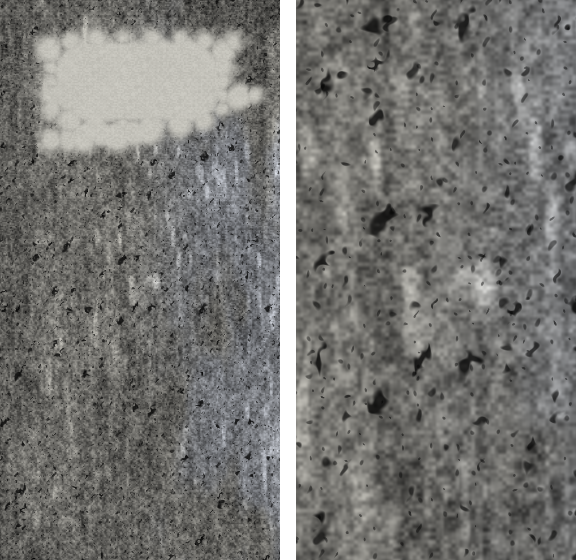
Left, the full canvas; right, a detail of the centre.
A Shadertoy shader for this texture:

```glsl
// Weathered grey stone with a soft pale cloud of paint near its top.
// Stone: stretched value noise for grain and streaks, plus scattered pits.
// Cloud: a rounded box joined with puffs strung along its rim by loops.

float hash(vec2 p) {
    return fract(sin(dot(p, vec2(127.1, 311.7))) * 43758.5453);
}

float noise(vec2 p) {
    vec2 i = floor(p), f = fract(p);
    f = f * f * (3.0 - 2.0 * f);
    return mix(mix(hash(i), hash(i + vec2(1, 0)), f.x),
               mix(hash(i + vec2(0, 1)), hash(i + vec2(1, 1)), f.x), f.y);
}

float fbm(vec2 p) {
    float sum = 0.0, amp = 0.5;
    for (int i = 0; i < 4; i++) {
        sum += amp * noise(p);
        p = p * 2.03 + 17.3;
        amp *= 0.5;
    }
    return sum / 0.9375;
}

// Dark holes, at most one per cell, slightly taller than wide
float pits(vec2 p, float cells, float share) {
    vec2 q = p * cells + 0.5 * noise(p * 90.0);
    vec2 id = floor(q);
    vec2 centre = 0.3 + 0.4 * vec2(hash(id + 3.1), hash(id + 7.7));
    vec2 d = (fract(q) - centre) * vec2(1.0, 0.55 + 0.4 * hash(id + 9.2));
    float radius = 0.07 + 0.11 * hash(id + 5.3);
    float hole = 1.0 - smoothstep(radius * 0.5, radius * 1.4, length(d));
    return hole * step(hash(id + 1.9), share);
}

float puff(vec2 p, vec2 centre, float radius) {
    return length(p - centre) - radius;
}

float cloudDistance(vec2 p) {
    vec2 centre = vec2(0.49, 1.71), halfSize = vec2(0.31, 0.155);
    vec2 q = abs(p - centre) - halfSize + 0.13;
    float d = length(max(q, 0.0)) + min(max(q.x, q.y), 0.0) - 0.13;

    // Puffs around the rim
    for (int i = 0; i < 22; i++) {
        float k = float(i), a = k * 6.2832 / 22.0;
        vec2 rim = clamp(1.2 * vec2(cos(a), sin(a)), -1.0, 1.0);
        d = min(d, puff(p, centre + halfSize * rim * 0.98,
                        0.032 + 0.025 * hash(vec2(k, 4.0))));
    }
    // Row of puffs hanging at the lower left
    for (int i = 0; i < 7; i++) {
        float k = float(i);
        float y = 1.485 + 0.006 * k + 0.02 * hash(vec2(k, 8.0));
        d = min(d, puff(p, vec2(0.185 + 0.058 * k, y),
                        0.044 + 0.018 * hash(vec2(k, 2.0))));
    }
    // Stray lobes
    d = min(d, puff(p, vec2(0.177, 1.825), 0.052));
    d = min(d, puff(p, vec2(0.835, 1.85), 0.04));
    d = min(d, puff(p, vec2(0.85, 1.655), 0.055));
    d = min(d, puff(p, vec2(0.91, 1.66), 0.036));
    return d + 0.015 * (noise(p * 28.0) - 0.5);
}

vec3 stone(vec2 p) {
    vec2 w = p + vec2(0.02 * fbm(p * vec2(6.0, 5.0)), 0.0);
    float blotch = fbm(w * vec2(5.0, 2.2) + 4.0);
    float streak = fbm(w * vec2(42.0, 6.0));

    // Grain from coarse to fine
    float tone = 0.415 + 0.24 * (blotch - 0.5) + 0.2 * (streak - 0.5);
    tone += 0.13 * (noise(w * vec2(62.0, 36.0)) - 0.5);
    tone += 0.21 * (noise(p * vec2(125.0, 105.0) + 31.0) - 0.5);
    tone += 0.17 * (noise(p * 215.0 + 57.0) - 0.5);

    // Pale upright flecks, a worn right edge and a dark top
    float fleck = smoothstep(0.7, 0.92, noise(w * vec2(48.0, 13.0) + 9.0));
    tone += 0.17 * fleck * smoothstep(0.42, 0.65, blotch);
    tone += 0.12 * smoothstep(0.93, 1.0, p.x + 0.05 * (streak - 0.5))
                 * smoothstep(0.45, 0.6, noise(p * vec2(2.0, 3.0) + 6.0));
    tone -= 0.06 * smoothstep(1.85, 1.97, p.y);

    // Pits
    tone *= 1.0 - 0.75 * pits(p, 17.0, 0.17);
    tone *= 1.0 - 0.6 * pits(p + 3.7, 36.0, 0.25);
    tone *= 1.0 - 0.45 * pits(p + 8.3, 62.0, 0.3);

    // Warm grey, turning bluish in places on the right
    float blue = smoothstep(0.4, 0.8, p.x) * smoothstep(0.42, 0.65, blotch);
    return tone * mix(vec3(1.01, 1.0, 0.96), vec3(0.98, 1.0, 1.04), blue);
}

void mainImage(out vec4 fragColor, in vec2 fragCoord) {
    vec2 p = fragCoord / iResolution.x;
    float cover = 1.0 - smoothstep(-0.03, 0.024, cloudDistance(p));
    float speckle = noise(p * 200.0 + 13.0) - 0.5;
    vec3 paint = vec3(0.772, 0.766, 0.735) + 0.07 * speckle
               + 0.03 * (fbm(p * 9.0) - 0.5);
    vec3 color = mix(stone(p), paint, 0.98 * cover);
    fragColor = vec4(clamp(color, 0.0, 1.0), 1.0);
}
```
